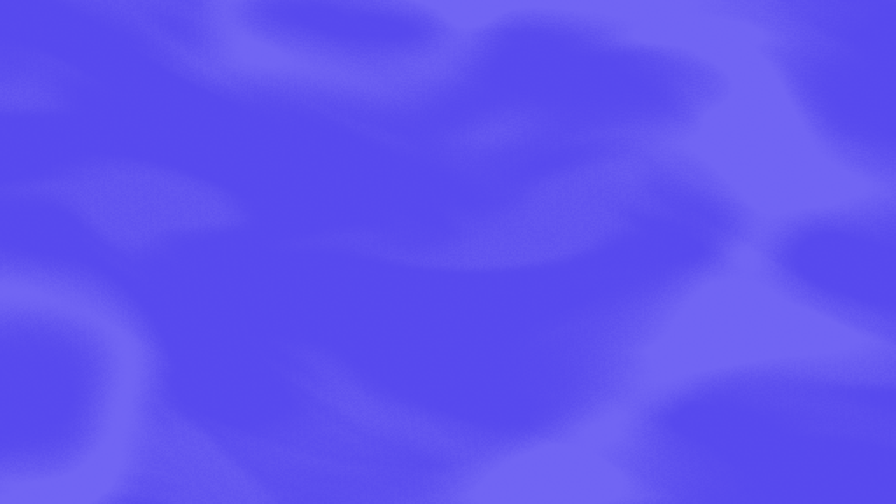
Give the GLSL for this background, as a WebGL 1 fragment shader.

```glsl
precision highp float;
// Soft violet-blue background with blurred lighter bands, streaky clouds and fine grain.

uniform vec2 u_resolution;

const vec3 BASE_COLOR = vec3(0.342, 0.288, 0.932);
const vec3 LIGHT_COLOR = vec3(0.442, 0.396, 0.953);
const float GRAIN_CELLS = 288.0; // grain cells per canvas height

float hash(vec2 cell) {
    return fract(sin(dot(cell, vec2(127.1, 311.7))) * 43758.55);
}

// Bends the plane gently so the shapes look fluid.
vec2 flow(vec2 p, float amount) {
    p += amount * sin(p.yx * vec2(9.0, 7.0) + vec2(0.6, 2.1));
    return p + 0.7 * amount * sin(p.yx * vec2(23.0, 15.0) + vec2(3.9, 1.2));
}

// Layered, warped sines; the features are wider than tall.
float clouds(vec2 p) {
    vec2 q = vec2(5.0 * p.x, 13.0 * p.y + 3.0 * p.x);
    float sum = 0.0;
    float weight = 0.55;
    for (int i = 0; i < 4; i++) {
        float phase = float(i) * 1.9;
        q += 0.7 * sin(q.yx * 0.9 + vec2(1.7, 4.1) + phase);
        sum += weight * sin(q.x + phase) * sin(q.y + 0.8 * phase);
        q = mat2(1.5, 0.3, -0.3, 1.5) * q;
        weight *= 0.55;
    }
    return sum;
}

float softBand(float dist, float width) {
    return exp(-dist * dist / (width * width));
}

float softSpot(vec2 p, vec2 center, vec2 radii) {
    vec2 q = (p - center) / radii;
    return exp(-dot(q, q));
}

// Approximate signed distance to an axis-aligned ellipse.
float ellipseDistance(vec2 p, vec2 center, vec2 radii) {
    vec2 q = (p - center) / radii;
    float k = length(q);
    return k * (k - 1.0) / max(length(q / radii), 0.001);
}

// Winding vertical band that swells twice along its length.
float river(vec2 p) {
    float rise = p.y - 0.72;
    float bend = max(p.y - 0.8, 0.0);
    float center = 1.53 - 0.94 * rise * rise - 6.5 * bend * bend;
    float slope = -1.88 * rise - 13.0 * bend;
    float width = 0.105 + 0.04 * cos((p.y - 0.68) * 18.5);
    return softBand((p.x - center) / sqrt(1.0 + slope * slope), width);
}

float lightness(vec2 p) {
    vec2 q = flow(p, 0.012);

    // Main bands
    float light = river(q);
    light += softBand(ellipseDistance(q, vec2(0.0, 0.20), vec2(0.26, 0.24)), 0.062);
    light += 0.85 * softBand(ellipseDistance(q, vec2(0.70, 0.99), vec2(0.24, 0.13)), 0.062);

    // Wide pools beside the bands
    light += 0.70 * softSpot(q, vec2(1.58, 0.36), vec2(0.22, 0.07));
    light += 0.75 * softSpot(q, vec2(1.66, 0.64), vec2(0.24, 0.07));
    light += 0.60 * softSpot(q, vec2(1.36, 0.71), vec2(0.14, 0.06));
    light += 0.45 * softSpot(q, vec2(0.63, 0.11), vec2(0.18, 0.08));
    light += 0.50 * softSpot(q, vec2(1.00, 0.74), vec2(0.10, 0.04));
    light += 0.45 * softSpot(q, vec2(0.45, 0.87), vec2(0.12, 0.05));
    light += 0.85 * softSpot(q, vec2(0.04, 0.02), vec2(0.12, 0.07));

    // Streaky clouds lift the dark ground and thin out the bands
    float streaks = clouds(p);
    light += 0.42 * smoothstep(0.0, 0.6, streaks);
    light -= 0.22 * smoothstep(0.05, 0.6, -streaks);
    return light;
}

void main() {
    vec2 p = gl_FragCoord.xy / u_resolution.y;
    float light = clamp(lightness(p), 0.0, 1.0);

    // Grain is strongest on the slopes between the two tones.
    float grain = hash(floor(p * GRAIN_CELLS)) - 0.5;
    light += grain * (0.05 + 0.65 * light * (1.0 - light));

    gl_FragColor = vec4(mix(BASE_COLOR, LIGHT_COLOR, clamp(light, 0.0, 1.0)), 1.0);
}
```
